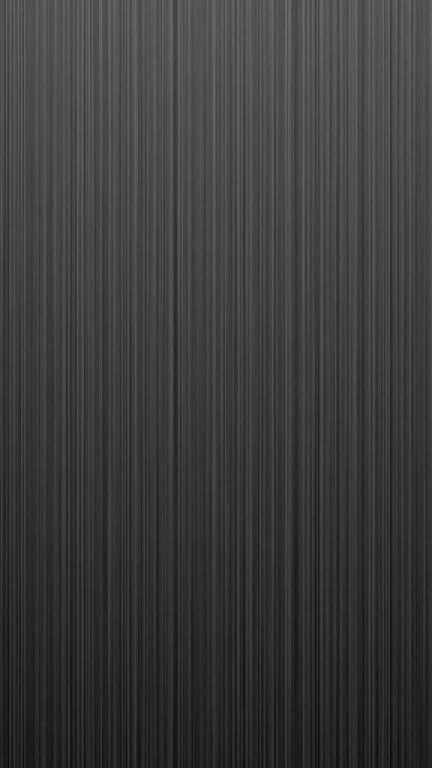
Write a Shadertoy shader that draws this texture.

```glsl
// Dark brushed metal: crisp vertical hairlines over a vertical grey gradient.
// Every column has its own grey, which drifts along y; the mean of the columns
// around it is taken off, so hairlines stay even and do not clump into bands.

#define TOP_GREY 0.342
#define BOTTOM_GREY 0.132
#define FINE_STREAKS 288.0
#define MEDIUM_STREAKS 197.0
#define FINE_CONTRAST 0.095
#define MEDIUM_CONTRAST 0.070
#define GRAIN_CONTRAST 0.020
#define DRIFT 0.45
#define EVENNESS 0.85
#define SIDE_SHADE 0.015

const int REACH = 4; // columns on each side that count as surroundings

float hash(vec2 cell) {
    uvec2 n = uvec2(ivec2(cell) + 4096);
    uint h = n.x * 1597334677u ^ n.y * 3812015801u;
    h = (h ^ (h >> 15)) * 2246822519u;
    h = (h ^ (h >> 13)) * 3266489917u;
    return float((h ^ (h >> 16)) >> 8) / 16777216.0;
}

// Value noise centred on zero: narrow blend across x, soft blend along y
float noise(vec2 p) {
    vec2 cell = floor(p);
    vec2 blend = smoothstep(vec2(0.2, 0.0), vec2(0.8, 1.0), fract(p));
    float low = mix(hash(cell), hash(cell + vec2(1.0, 0.0)), blend.x);
    float high = mix(hash(cell + vec2(0.0, 1.0)), hash(cell + vec2(1.0, 1.0)), blend.x);
    return mix(low, high, blend.y) - 0.5;
}

// Grey of one column: a steady part and a part that drifts along y
float column(float x, float along, float seed) {
    return noise(vec2(x, seed)) + DRIFT * noise(vec2(x, along + seed * 2.0));
}

// Hairlines relative to their surroundings; the half step centres columns
float streaks(float across, float along, float columns, float seed) {
    float x = across * columns - 0.5;
    float surroundings = 0.0;
    for (int i = -REACH; i <= REACH; i++) {
        surroundings += column(x + float(i), along, seed);
    }
    surroundings /= float(2 * REACH + 1);
    return column(x, along, seed) - EVENNESS * surroundings;
}

void mainImage(out vec4 fragColor, in vec2 fragCoord) {
    vec2 uv = fragCoord / iResolution.xy;

    // Light falling off from top to bottom and slightly to the sides
    float grey = mix(BOTTOM_GREY, TOP_GREY, uv.y);
    float side = abs(uv.x * 2.0 - 1.0);
    grey -= SIDE_SHADE * side * side * side;

    // Brushed hairlines of two widths
    grey += FINE_CONTRAST * streaks(uv.x, uv.y * 6.0, FINE_STREAKS, 17.0);
    grey += MEDIUM_CONTRAST * streaks(uv.x, uv.y * 4.0, MEDIUM_STREAKS, 353.0);

    // Short grain that roughens the hairlines
    grey += GRAIN_CONTRAST * noise(uv * vec2(288.0, 160.0) - vec2(0.5, 900.0));

    fragColor = vec4(vec3(clamp(grey, 0.03, 0.48)), 1.0);
}
```
